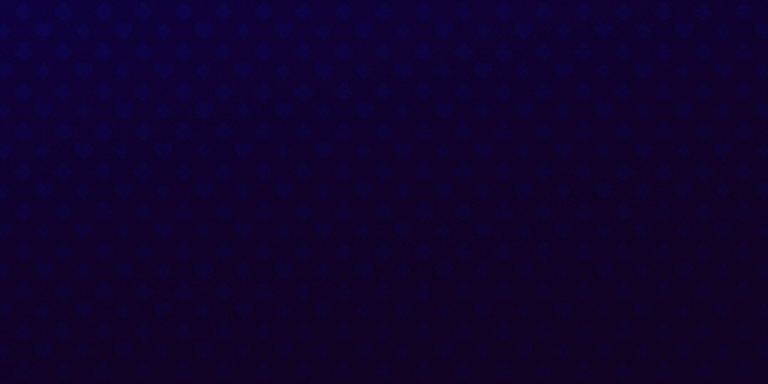
This background is drawn by a Shadertoy shader. Its source:

```glsl
// Faint staggered card suits on a grainy dark indigo diagonal gradient
#define ROWS 19.2                       // rows of suits in the canvas height
#define ORIGIN vec2(1.18, 0.56)         // first black suit, from the top left
#define SUIT_SIZE 1.06
#define GLOW_COLOR vec3(0.060, 0.007, 0.243)
#define DEEP_COLOR vec3(0.063, 0.007, 0.136)
#define SUIT_TINT vec3(-0.006, 0.007, 0.050)
#define SUIT_FADE 0.5                   // loss of suit strength at the far corner
#define GRAIN_ROWS 256.0
#define GRAIN vec3(0.004, 0.003, 0.016)

float hash(vec2 p) {
    vec3 q = fract(p.xyx * 0.1031);
    q += dot(q, q.yzx + 33.33);
    return fract((q.x + q.y) * q.z);
}

// Heart with its tip at the origin, about 1.1 tall
float heart(vec2 p) {
    p.x = abs(p.x);
    if (p.x + p.y > 1.0) return length(p - vec2(0.25, 0.75)) - 0.3536;
    vec2 a = p - vec2(0.0, 1.0);
    vec2 b = p - 0.5 * max(p.x + p.y, 0.0);
    return sqrt(min(dot(a, a), dot(b, b))) * sign(p.x - p.y);
}

float diamond(vec2 p) {
    vec2 halfSize = vec2(0.33, 0.43);
    p = abs(p) / halfSize;
    return (p.x + p.y - 1.0) * halfSize.x * halfSize.y / length(halfSize);
}

// Flared foot shared by spade and club
float stem(vec2 p) {
    float drop = clamp(-p.y / 0.4, 0.0, 1.0);
    return max(abs(p.x) - 0.04 - 0.13 * drop * drop, abs(p.y + 0.2) - 0.2);
}

float spade(vec2 p) {
    float leaf = heart(vec2(p.x, 0.43 - p.y) / 0.66) * 0.66;
    return min(leaf, stem(p));
}

float club(vec2 p) {
    float top = length(p - vec2(0.0, 0.22)) - 0.2;
    float sides = length(vec2(abs(p.x) - 0.22, p.y + 0.08)) - 0.2;
    return min(min(top, sides), stem(p));
}

// Position inside a two-unit cell (xy), and checkerboard parity (z)
vec3 cell(vec2 q) {
    vec2 id = floor((q + 1.0) * 0.5);
    return vec3(q - 2.0 * id, mod(id.x + id.y, 2.0));
}

void mainImage(out vec4 fragColor, in vec2 fragCoord) {
    vec2 uv = fragCoord / iResolution.xy;
    float unit = ROWS / iResolution.y;
    vec2 grid = vec2(fragCoord.x, iResolution.y - fragCoord.y) * unit - ORIGIN;

    // Glow falling off from the upper left corner
    float fall = 0.68 * (1.0 - uv.y) + 0.32 * uv.x;
    float glow = (1.0 - fall) * (1.0 - fall);
    vec3 color = mix(DEEP_COLOR, GLOW_COLOR, glow);

    // Two interleaved lattices: spades with clubs, hearts with diamonds
    vec3 black = cell(grid);
    vec3 red = cell(grid - 1.0);
    vec2 pb = vec2(black.x, -black.y) / SUIT_SIZE;
    vec2 pr = vec2(red.x, -red.y) / SUIT_SIZE;
    float blackSuit = black.z < 0.5 ? spade(pb) : club(pb);
    float redSuit = red.z < 0.5 ? heart((pr + vec2(0.0, 0.40)) / 0.72) * 0.72 : diamond(pr);
    float edge = 0.6 * unit;
    float suit = 1.0 - smoothstep(-edge, edge, SUIT_SIZE * min(blackSuit, redSuit));
    color += SUIT_TINT * suit * (1.0 - SUIT_FADE * fall);

    // Fine grain
    color += GRAIN * (hash(floor(fragCoord / iResolution.y * GRAIN_ROWS)) - 0.5);
    fragColor = vec4(color, 1.0);
}
```
